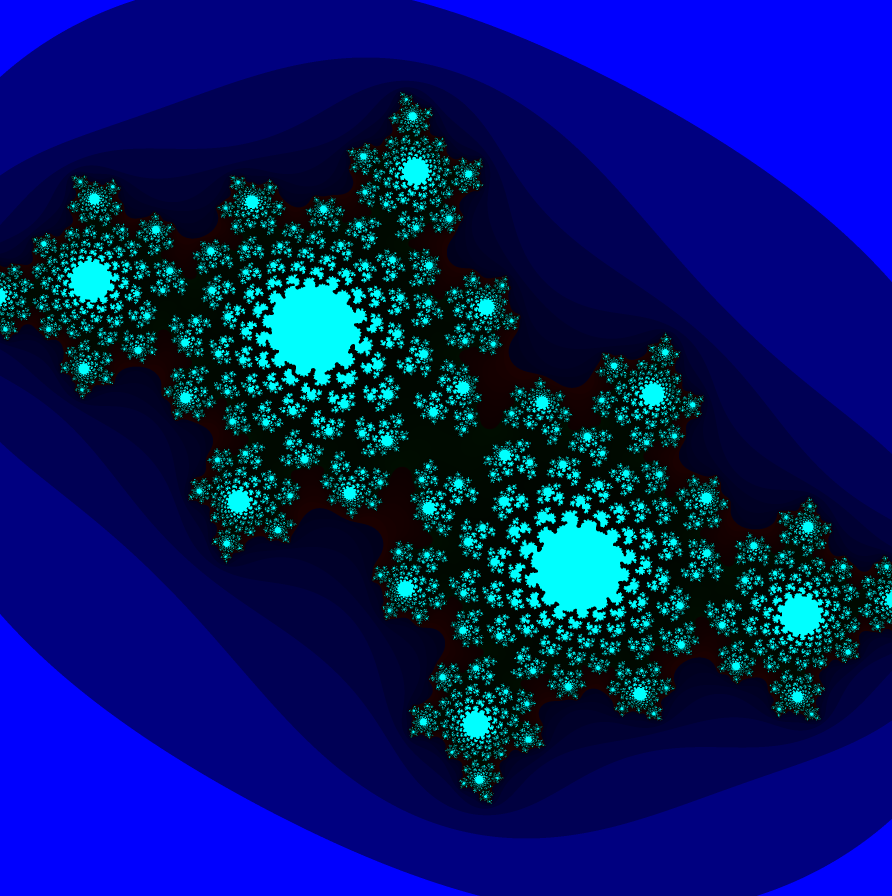
Reproduce this background procedurally as a Shadertoy shader.

```glsl
// Julia set of z^2 + c: cyan discs and dust inside stepped blue escape bands.

#define JULIA_C vec2(-0.4, 0.6)
#define VIEW_SIZE 2.5
#define ESCAPE_RADIUS 2.0
#define MAX_STEPS 85
#define RED_START 10
#define GREEN_START 20
#define SAMPLES 3

const vec3 CYAN = vec3(0.0, 1.0, 1.0);

vec2 complexSquare(vec2 z) {
    return vec2(z.x * z.x - z.y * z.y, 2.0 * z.x * z.y);
}

// Number of steps until the orbit leaves the escape circle
int escapeSteps(vec2 z) {
    for (int n = 1; n < MAX_STEPS; n++) {
        z = complexSquare(z) + JULIA_C;
        if (dot(z, z) > ESCAPE_RADIUS * ESCAPE_RADIUS) return n;
    }
    return MAX_STEPS;
}

// Brightness falls as 1/n; the hue moves from blue to red to green
vec3 escapeColor(int n) {
    if (n >= MAX_STEPS) return CYAN;
    float glow = 1.0 / float(n);
    if (n < RED_START) return vec3(0.0, 0.0, glow);
    if (n < GREEN_START) return vec3(glow, 0.0, 0.0);
    return vec3(0.0, glow, 0.0);
}

void mainImage(out vec4 fragColor, in vec2 fragCoord) {
    float unitsPerPixel = VIEW_SIZE / min(iResolution.x, iResolution.y);
    vec3 sum = vec3(0.0);

    // Average a grid of samples to smooth the edges
    for (int j = 0; j < SAMPLES; j++) {
        for (int i = 0; i < SAMPLES; i++) {
            vec2 offset = (vec2(i, j) + 0.5) / float(SAMPLES) - 0.5;
            vec2 z = (fragCoord + offset - 0.5 * iResolution.xy) * unitsPerPixel;
            sum += escapeColor(escapeSteps(z));
        }
    }
    fragColor = vec4(sum / float(SAMPLES * SAMPLES), 1.0);
}
```
